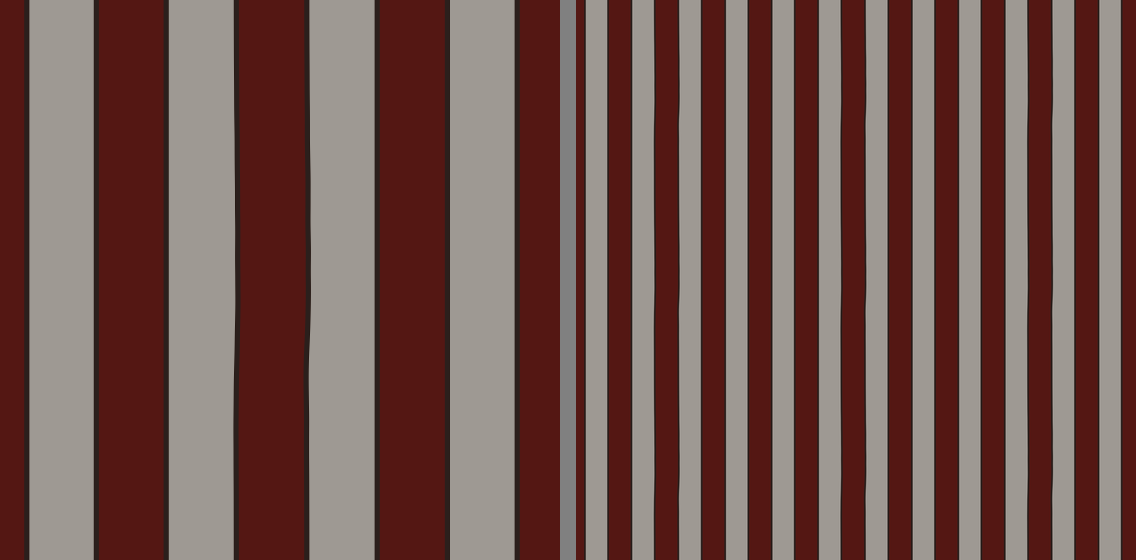
Left, the tile; right, the same tile 3 across and 3 down.
This pattern is drawn by a Shadertoy shader. Its source:

```glsl
// Vertical red and grey stripes parted by thin dark lines, the middle pair slightly bent
#define REPEATS 4.0
#define LINE_WIDTH 0.0092
#define RIM_WIDTH 0.0012
#define LINE_PHASE 0.3825
#define SPACING_DRIFT 0.0011
#define BENT_PAIR 3.5
#define BEND 0.0027
#define ROUGHNESS 0.0012
#define GREY vec3(0.62, 0.60, 0.575)
#define RED vec3(0.33, 0.09, 0.075)
#define LINE_COLOR vec3(0.17, 0.12, 0.11)
#define RIM_COLOR vec3(0.14, 0.09, 0.07)

const float TAU = 6.2831853;

float slopeHash(float cell, float seed) {
    return 2.0 * fract(sin(cell * 127.1 + seed * 311.7) * 437.585) - 1.0;
}

// 1D gradient noise that wraps after a whole number of cells
float wrapNoise(float x, float period, float seed) {
    float cell = floor(x);
    float f = x - cell;
    float a = slopeHash(mod(cell, period), seed) * f;
    float b = slopeHash(mod(cell + 1.0, period), seed) * (f - 1.0);
    return mix(a, b, f * f * f * (f * (f * 6.0 - 15.0) + 10.0));
}

// Sideways sway of a hand-cut line: bulges right mid-height, dips left below
float sway(float y, float line) {
    float bulge = 0.5 - 0.5 * cos(TAU * y);
    float dipEnd = line < BENT_PAIR ? 0.20 : 0.33;
    float bend = bulge * mix(-0.5, 1.0, smoothstep(dipEnd, 0.46, y));
    return BEND * bend + ROUGHNESS * bulge * wrapNoise(y * 14.0, 14.0, line);
}

// Antialiased coverage, 1 where the signed distance is negative
float inside(float dist, float pixel) {
    return clamp(0.5 - dist / pixel, 0.0, 1.0);
}

void mainImage(out vec4 fragColor, in vec2 fragCoord) {
    vec2 uv = fragCoord / iResolution.xy;
    float pixel = 1.0 / iResolution.x;

    // One dividing line per cell, two cells per repeat
    float lines = 2.0 * REPEATS;
    float line = floor(uv.x * lines);
    float center = (line + LINE_PHASE) / lines;
    center -= SPACING_DRIFT * sin(TAU * line / lines);
    if (abs(line - BENT_PAIR) < 1.0) center += sway(uv.y, line);

    // Signed distance across the line, positive towards its grey side
    float greySide = mod(line, 2.0) < 0.5 ? 1.0 : -1.0;
    float across = (uv.x - center) * greySide;

    // Flat stripes, then the line with a darker rim against the grey
    vec3 color = mix(GREY, RED, inside(across, pixel));
    float rim = inside(0.5 * LINE_WIDTH - RIM_WIDTH - across, pixel);
    vec3 ink = mix(LINE_COLOR, RIM_COLOR, rim);
    color = mix(color, ink, inside(abs(across) - 0.5 * LINE_WIDTH, pixel));

    fragColor = vec4(color, 1.0);
}
```
